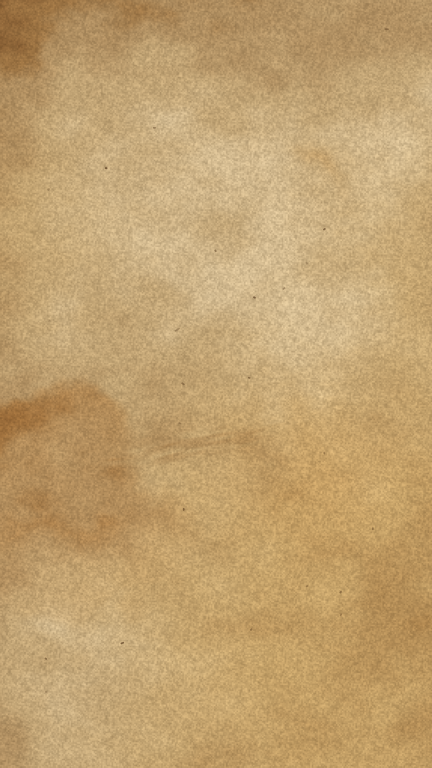
Reproduce this texture procedurally as a WebGL 1 fragment shader.

```glsl
precision highp float;
// Aged parchment: a tan colour ramp driven by cloudy noise, soft edge
// darkening and warped brown stains, then finished with crisp fibre grain,
// faint slanted creases and a sparse scatter of tiny dark flecks.
uniform vec2 u_resolution;

float hash(vec2 p) {
  vec3 q = fract(vec3(p.xyx) * 0.1031);
  q += dot(q, q.yzx + 33.33);
  return fract((q.x + q.y) * q.z);
}

float noise(vec2 p) {
  vec2 i = floor(p), f = fract(p);
  f = f * f * (3.0 - 2.0 * f);
  return mix(mix(hash(i), hash(i + vec2(1.0, 0.0)), f.x),
             mix(hash(i + vec2(0.0, 1.0)), hash(i + vec2(1.0)), f.x), f.y);
}

float fbm(vec2 p) {
  float sum = 0.0, amp = 0.5;
  for (int i = 0; i < 5; i++) {
    sum += amp * noise(p);
    p = mat2(1.6, 1.2, -1.2, 1.6) * p + 17.3;
    amp *= 0.5;
  }
  return sum / 0.97;
}

// Soft elliptical patch, 1 at its centre
float patchAt(vec2 p, vec2 centre, vec2 radius) {
  vec2 d = (p - centre) / radius;
  return exp(-dot(d, d));
}

// Blot with a softened rim, strongest toward its top
float stain(vec2 p, vec2 centre, vec2 radius) {
  vec2 d = (p - centre) / radius;
  return smoothstep(1.12, 0.72, length(d)) * (0.55 + 0.45 * smoothstep(-0.4, 0.7, d.y));
}

// Short dark fibres, at most one per grid cell
float flecks(vec2 p, float cells, float share) {
  vec2 id = floor(p * cells), f = fract(p * cells);
  float seed = hash(id + 5.0);
  vec2 centre = 0.25 + 0.5 * vec2(hash(id + 11.0), hash(id + 23.0));
  float angle = 6.283 * hash(id + 37.0);
  vec2 dir = vec2(cos(angle), sin(angle));
  vec2 d = f - centre;
  float reach = 0.001 + 0.007 * pow(hash(id + 51.0), 4.0);
  float along = clamp(dot(d, dir), -reach * cells, reach * cells);
  float dist = length(d - dir * along) / cells;
  return step(seed, share) * smoothstep(0.0034, 0.0006, dist)
       * (0.4 + 0.6 * hash(id + 71.0));
}

vec3 paperRamp(float tone) {
  vec3 c = mix(vec3(0.50, 0.34, 0.18), vec3(0.61, 0.45, 0.26), smoothstep(-0.25, 0.05, tone));
  c = mix(c, vec3(0.69, 0.56, 0.38), smoothstep(0.05, 0.32, tone));
  c = mix(c, vec3(0.76, 0.645, 0.46), smoothstep(0.3, 0.6, tone));
  return mix(c, vec3(0.84, 0.745, 0.58), smoothstep(0.58, 1.0, tone));
}

void main() {
  vec2 uv = gl_FragCoord.xy / u_resolution;
  vec2 p = gl_FragCoord.xy / u_resolution.x;
  vec2 warp = vec2(fbm(p * 5.0), fbm(p * 5.0 + 40.0)) - 0.5;
  vec2 w = uv + warp * vec2(0.26, 0.15);

  // Broad light and dark areas
  float tone = 0.53 + 0.38 * (fbm(p * 2.6 + 3.0) - 0.5)
             + 0.5 * (fbm(p * vec2(8.0, 12.0) + 60.0) - 0.5);
  tone += 0.26 * patchAt(w, vec2(0.62, 0.66), vec2(0.42, 0.20));
  tone += 0.28 * patchAt(w, vec2(1.0, 0.84), vec2(0.3, 0.07));
  tone += 0.22 * patchAt(w, vec2(0.25, 0.13), vec2(0.24, 0.13));
  tone += 0.10 * patchAt(w, vec2(0.28, 0.83), vec2(0.16, 0.06));
  tone -= 0.45 * patchAt(w, vec2(0.0, 1.02), vec2(0.34, 0.16));
  tone -= 0.20 * smoothstep(0.85, 1.02, w.y);
  tone -= 0.20 * smoothstep(0.16, -0.03, w.x);
  tone -= 0.07 * smoothstep(0.9, 1.03, w.x) * smoothstep(0.6, 0.1, uv.y);
  tone -= 0.13 * patchAt(w, vec2(0.85, 0.13), vec2(0.3, 0.16));

  // Brown water stains
  float blot = 0.75 * stain(w, vec2(0.08, 0.40), vec2(0.25, 0.085))
             + 0.4 * stain(w, vec2(0.22, 0.29), vec2(0.24, 0.07))
             + 0.45 * patchAt(w, vec2(0.77, 0.785), vec2(0.06, 0.016))
             + 0.4 * patchAt(w, vec2(0.76, 0.40), vec2(0.22, 0.08));
  tone -= 0.25 * blot;

  // Slanted creases below the middle
  vec2 c = p - vec2(0.45, 0.755);
  float across = c.y - 0.24 * c.x + 0.05 * warp.x;
  float ridge = noise(vec2(c.x * 16.0, across * 110.0) + 80.0) - 0.5;
  tone += 0.45 * ridge * exp(-c.x * c.x * 22.0 - across * across * 1100.0);

  // Golden cast toward the right and the lower half, redder in stains
  float gold = 0.8 * smoothstep(0.62, 0.3, w.y) * smoothstep(0.1, 0.75, w.x)
             + 0.4 * patchAt(w, vec2(1.0, 0.62), vec2(0.22, 0.16))
             + 0.3 * patchAt(w, vec2(0.0, 0.7), vec2(0.2, 0.12));
  vec3 color = paperRamp(tone);
  color *= mix(vec3(1.0), vec3(1.03, 0.99, 0.87), clamp(gold, 0.0, 1.0));
  color *= mix(vec3(1.0), vec3(1.03, 0.97, 0.88), clamp(blot, 0.0, 1.0));

  // Fibre grain: crisp specks, then short fibres in two directions
  vec2 slant = mat2(0.94, 0.34, -0.34, 0.94) * p;
  float grain = 0.16 * (noise(p * 287.0 + 0.37) - 0.5)
              + 0.08 * (noise(slant * vec2(110.0, 230.0) + 9.0) - 0.5)
              + 0.08 * (noise(slant * vec2(220.0, 100.0) + 31.0) - 0.5);
  color *= 1.0 + grain * vec3(0.93, 1.0, 1.15);

  float specks = max(flecks(p, 6.0, 0.16), 0.6 * flecks(p + 3.7, 13.0, 0.07));
  color = mix(color, vec3(0.30, 0.19, 0.09), 0.75 * specks);
  gl_FragColor = vec4(color, 1.0);
}
```
